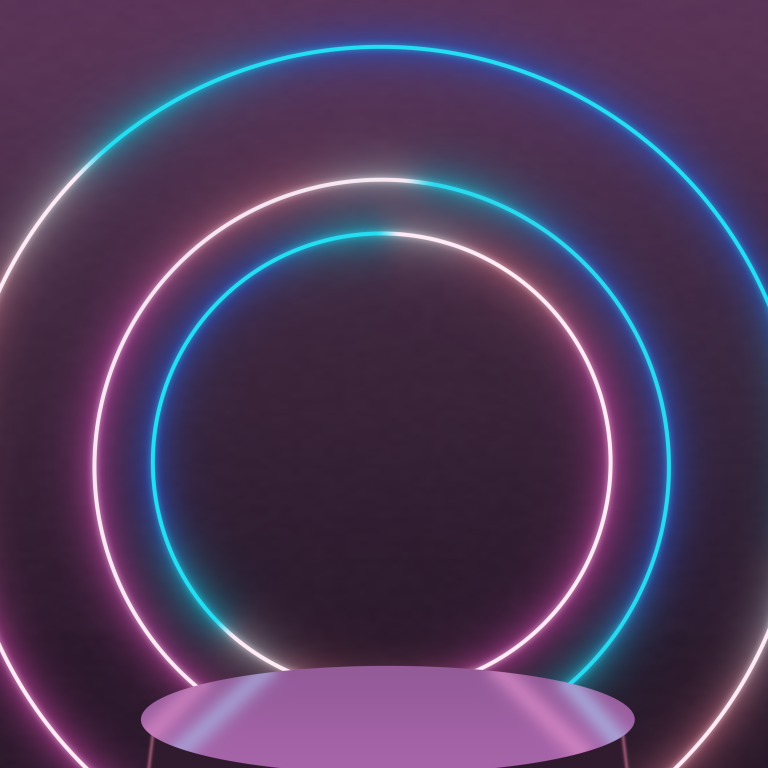
This background is drawn by a Shadertoy shader. Its source:

```glsl
// Three two-tone neon rings glowing on a plum wall behind a round violet podium.

const vec3 WALL_TOP = vec3(0.355, 0.205, 0.345);
const vec3 WALL_MID = vec3(0.235, 0.148, 0.235);
const vec3 WALL_LOW = vec3(0.165, 0.098, 0.170);
const vec3 CYAN_TUBE = vec3(0.14, 0.87, 0.95);
const vec3 WHITE_TUBE = vec3(1.00, 0.92, 0.96);
const vec3 TEAL_GLOW = vec3(0.10, 0.62, 0.72);
const vec3 BLUE_GLOW = vec3(0.15, 0.32, 0.76);
const vec3 PALE_GLOW = vec3(0.60, 0.60, 0.64);
const vec3 SALMON_GLOW = vec3(0.70, 0.38, 0.46);
const vec3 MAGENTA_GLOW = vec3(0.73, 0.25, 0.60);
const vec3 PODIUM_BACK = vec3(0.58, 0.355, 0.60);
const vec3 PODIUM_FRONT = vec3(0.65, 0.39, 0.66);
const vec3 PODIUM_SIDE = vec3(0.19, 0.10, 0.18);

float hash(vec2 p) {
    vec3 q = fract(vec3(p.xyx) * 0.1031);
    q += dot(q, q.yzx + 33.33);
    return fract((q.x + q.y) * q.z);
}

float valueNoise(vec2 p) {
    vec2 cell = floor(p), f = fract(p);
    f = f * f * (3.0 - 2.0 * f);
    float low = mix(hash(cell), hash(cell + vec2(1, 0)), f.x);
    float high = mix(hash(cell + vec2(0, 1)), hash(cell + vec2(1, 1)), f.x);
    return mix(low, high, f.y);
}

// Antialiased coverage of a signed distance
float fill(float d, float pixel) {
    return 1.0 - smoothstep(-0.7 * pixel, 0.7 * pixel, d);
}

float segmentDistance(vec2 p, vec2 a, vec2 b) {
    vec2 ab = b - a;
    return length(p - a - ab * clamp(dot(p - a, ab) / dot(ab, ab), 0.0, 1.0));
}

// Degrees outside the cool arc; negative inside it
float seamAngle(vec2 q, float arcMiddle, float arcHalf) {
    float turn = degrees(atan(q.y, q.x)) - arcMiddle;
    return abs(mod(turn + 180.0, 360.0) - 180.0) - arcHalf;
}

vec3 glowColor(float seam) {
    vec3 cool = mix(TEAL_GLOW, BLUE_GLOW, smoothstep(8.0, 42.0, -seam));
    vec3 warm = mix(PALE_GLOW, SALMON_GLOW, smoothstep(6.0, 30.0, seam));
    warm = mix(warm, MAGENTA_GLOW, smoothstep(35.0, 75.0, seam));
    return mix(cool, warm, smoothstep(-7.0, 7.0, seam));
}

// arc = (middle, half width) of the cool part, in degrees
vec3 neonRing(vec3 base, vec2 q, float radius, vec2 arc, float pixel) {
    float d = abs(length(q) - radius);
    float seam = seamAngle(q, arc.x, arc.y);
    vec3 tube = mix(CYAN_TUBE, WHITE_TUBE, smoothstep(-4.0, 3.0, seam));
    vec3 color = mix(base, glowColor(seam), 0.80 * exp(-d / 0.023));
    color = mix(color, tube, 0.30 * exp(-d * d / 0.00004));
    return mix(color, tube, fill(d - 0.0026, pixel));
}

vec3 wall(vec2 p) {
    vec3 color = mix(WALL_LOW, WALL_MID, smoothstep(0.12, 0.62, p.y));
    color = mix(color, WALL_TOP, smoothstep(0.50, 1.02, p.y));
    // Faint floor line and soft grain
    color *= 1.0 - 0.07 * (1.0 - smoothstep(0.165, 0.185, p.y));
    return color + 0.012 * (valueNoise(p * vec2(70.0, 130.0)) - 0.5);
}

// Soft reflected streak running across the podium
vec3 streak(vec3 base, vec2 p, vec2 a, vec2 b, vec3 tint, float strength) {
    float d = segmentDistance(p, a, b);
    return mix(base, tint, strength * exp(-d * d / 0.00028));
}

vec3 podiumTop(vec2 p) {
    vec3 pink = vec3(0.88, 0.56, 0.80), ice = vec3(0.66, 0.69, 0.88);
    vec3 color = mix(PODIUM_FRONT, PODIUM_BACK, smoothstep(0.0, 0.13, p.y));
    color = streak(color, p, vec2(0.260, 0.110), vec2(0.195, 0.043), pink, 0.55);
    color = streak(color, p, vec2(0.345, 0.126), vec2(0.235, 0.023), ice, 0.65);
    color = streak(color, p, vec2(0.651, 0.126), vec2(0.755, 0.023), pink, 0.60);
    return streak(color, p, vec2(0.742, 0.109), vec2(0.805, 0.036), ice, 0.75);
}

vec3 podium(vec3 base, vec2 p, float pixel) {
    vec2 q = p - vec2(0.505, 0.063), size = vec2(0.3215, 0.070);
    // Dark side with a lit rim on each flank
    float flank = abs(q.x) - 0.306 - 0.12 * max(-q.y - 0.02, 0.0);
    float below = fill(q.y, pixel);
    vec3 color = mix(base, PODIUM_SIDE, below * fill(flank, pixel));
    color = mix(color, vec3(0.66, 0.37, 0.48), below * 0.75 * exp(-flank * flank / 0.000007));
    // Elliptical top, distance scaled by its gradient
    float k = length(q / size);
    float d = k * (k - 1.0) / max(length(q / (size * size)), 0.001);
    return mix(color, podiumTop(p), fill(d, pixel));
}

void mainImage(out vec4 fragColor, in vec2 fragCoord) {
    float pixel = 1.0 / min(iResolution.x, iResolution.y);
    vec2 p = (fragCoord - 0.5 * iResolution.xy) * pixel + 0.5;

    vec3 color = wall(p);
    color = neonRing(color, p - vec2(0.496, 0.391), 0.548, vec2(62.0, 72.0), pixel);
    color = neonRing(color, p - vec2(0.497, 0.392), 0.374, vec2(13.0, 70.0), pixel);
    color = neonRing(color, p - vec2(0.497, 0.398), 0.298, vec2(157.5, 69.5), pixel);
    color = podium(color, p, pixel);

    fragColor = vec4(color, 1.0);
}
```
